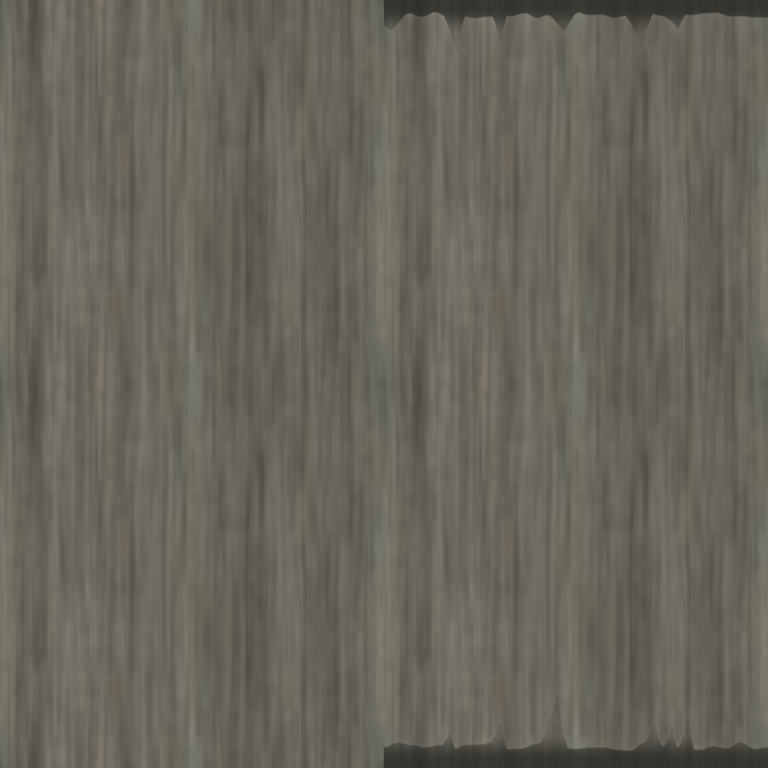
Write a WebGL 2 fragment shader that draws this texture.

```glsl
#version 300 es
precision highp float;
// Weathered grey wood: one seamless grain tile repeated twice each way.
// Broad tonal bands, stretched periodic noise and hairline cracks make the grain;
// the right half ends in ragged, splintered edges over dark strips.
#define TILES 2.0
#define GRAIN_COARSE 0.058
#define GRAIN_FINE 0.062
#define GRAIN_HAIR 0.034
#define MOTTLE 0.032
#define CRACK_DEPTH 0.070
#define RIM_LIGHT 0.026
#define WOOD_COLOR vec3(0.416, 0.399, 0.358)
#define MOSS_TINT vec3(-0.006, 0.005, 0.000)
#define GAP_COLOR vec3(0.210, 0.207, 0.192)

uniform vec2 u_resolution;
out vec4 fragColor;

float hash(vec2 p) {
    vec3 q = fract(p.xyx * vec3(0.1031, 0.1030, 0.0973));
    q += dot(q, q.yzx + 33.33);
    return fract((q.x + q.y) * q.z);
}

// Value noise that wraps after "period" cells, centred on zero.
float tileNoise(vec2 t, vec2 period) {
    vec2 p = t * period;
    vec2 f = smoothstep(0.0, 1.0, fract(p));
    vec2 a = mod(floor(p), period);
    vec2 b = mod(floor(p) + 1.0, period);
    float low = mix(hash(a), hash(vec2(b.x, a.y)), f.x);
    float high = mix(hash(vec2(a.x, b.y)), hash(b), f.x);
    return mix(low, high, f.y) - 0.5;
}

// Long tapered crack, wrapping at the tile sides.
float crack(vec2 t, vec2 centre, vec2 size) {
    vec2 d = (fract(t - centre + 0.5) - 0.5) / size;
    return exp(-dot(d, d));
}

// Soft band running the whole height of the tile.
float band(float x, float centre, float width) {
    return crack(vec2(x, 0.0), vec2(centre, 0.0), vec2(width, 1.0));
}

// Broad light and dark zones across the board.
float boardTone(float x) {
    float light = 0.036 * band(x, 0.0, 0.045) + 0.024 * band(x, 0.20, 0.10)
                + 0.020 * band(x, 0.405, 0.035) + 0.036 * band(x, 0.495, 0.035)
                + 0.012 * band(x, 0.75, 0.025);
    float dark = 0.030 * band(x, 0.086, 0.020) + 0.022 * band(x, 0.330, 0.020)
               + 0.030 * band(x, 0.575, 0.012) + 0.032 * band(x, 0.655, 0.055)
               + 0.034 * band(x, 0.792, 0.006) + 0.024 * band(x, 0.870, 0.055)
               + 0.020 * band(x, 0.909, 0.007);
    return light - dark;
}

// One hashed hairline per column, checking the neighbouring columns too.
float scatteredCracks(vec2 t) {
    const float columns = 56.0;
    float sum = 0.0;
    for (float k = -1.0; k <= 1.0; k++) {
        float id = mod(floor(t.x * columns) + k, columns);
        vec2 centre = vec2((id + hash(vec2(id, 3.0))) / columns, hash(vec2(id, 7.0)));
        vec2 size = vec2(0.0045, 0.04 + 0.11 * hash(vec2(id, 11.0)));
        sum += hash(vec2(id, 17.0)) * crack(t, centre, size);
    }
    return sum;
}

vec3 wood(vec2 uv) {
    vec2 t = fract(uv * TILES);
    t.x += 0.0022 * sin(6.2832 * (t.y + 2.0 * t.x)) + 0.0012 * sin(6.2832 * (2.0 * t.y + 5.0 * t.x));
    float tone = boardTone(t.x) + GRAIN_COARSE * tileNoise(t, vec2(38.0, 3.0))
        + GRAIN_FINE * tileNoise(t, vec2(84.0, 6.0))
        + GRAIN_HAIR * tileNoise(t, vec2(150.0, 9.0))
        + MOTTLE * tileNoise(t, vec2(52.0, 30.0));
    float cracks = 0.6 * scatteredCracks(t)
        + crack(t, vec2(0.682, 0.74), vec2(0.008, 0.11))
        + 0.8 * crack(t, vec2(0.643, 0.31), vec2(0.007, 0.09))
        + 0.7 * crack(t, vec2(0.346, 0.53), vec2(0.008, 0.12))
        + 0.6 * crack(t, vec2(0.085, 0.97), vec2(0.010, 0.11));
    tone -= CRACK_DEPTH * cracks;
    float moss = band(t.x, 0.0, 0.06) + band(t.x, 0.495, 0.06);
    float hue = 0.012 * tileNoise(t, vec2(24.0, 5.0));
    return WOOD_COLOR + tone * vec3(1.0, 0.99, 0.92) + MOSS_TINT * moss + hue * vec3(1.0, 0.0, -0.8);
}

// Splinter gap: steep on one side, slanted on the other.
float notch(float x, float centre, float width, float depth) {
    float d = (x - centre) / width;
    return depth * pow(max(0.0, 1.0 - max(-d, 1.6 * d)), 1.4);
}

float topEnd(float x) {
    float n = max(notch(x, 0.19, 0.036, 0.050), notch(x, 0.305, 0.024, 0.036));
    n = max(n, max(notch(x, 0.47, 0.06, 0.018), notch(x, 0.672, 0.045, 0.048)));
    n = max(n, max(notch(x, 0.766, 0.035, 0.022), notch(x, 0.02, 0.06, 0.018)));
    return 0.020 + n + 0.009 * tileNoise(vec2(x, 0.2), vec2(30.0, 4.0));
}

float bottomEnd(float x) {
    float n = max(notch(x, 0.172, 0.022, 0.024), notch(x, 0.304, 0.026, 0.032));
    n = max(n, max(notch(x, 0.452, 0.045, 0.066), notch(x, 0.706, 0.028, 0.030)));
    n = max(n, max(notch(x, 0.75, 0.020, 0.028), notch(x, 0.792, 0.025, 0.044)));
    return 0.029 + n + 0.014 * tileNoise(vec2(x, 0.7), vec2(28.0, 4.0));
}

void main() {
    vec2 uv = gl_FragCoord.xy / u_resolution;
    vec3 color = wood(uv);
    // Ragged ends with a dim falloff behind them, right half only.
    float x = fract(uv.x * 2.0);
    float depth = min(uv.y, 1.0 - uv.y);
    float inside = depth - (uv.y > 0.5 ? topEnd(x) : bottomEnd(x));
    float soft = max(0.0016, 1.0 / u_resolution.y);
    vec3 gap = GAP_COLOR + 0.25 * (color - WOOD_COLOR);
    vec3 behind = mix(gap, color * 0.95, smoothstep(0.010, 0.048, depth));
    vec3 plank = color + RIM_LIGHT * exp(-max(inside, 0.0) / 0.009);
    vec3 ended = mix(behind, plank, smoothstep(-soft, soft, inside));
    fragColor = vec4(mix(color, ended, smoothstep(-0.001, 0.001, uv.x - 0.5)), 1.0);
}
```
